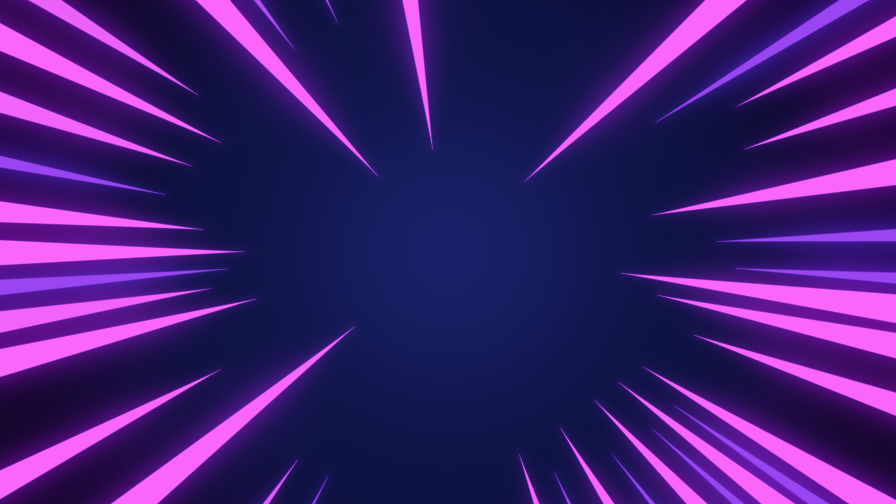
Reproduce this background procedurally as a WebGL 2 fragment shader.

```glsl
#version 300 es
precision highp float;
// Neon speed rays that rush from the borders toward a dark blue centre.
// Each fan is a loop of tapered wedges; layered sines vary their spacing,
// reach and hue. Soft halos and a radial backdrop lie beneath them.

#define CENTRE vec2(0.5, 0.502)
#define PINK vec3(0.98, 0.40, 0.98)
#define VIOLET vec3(0.60, 0.27, 0.95)
#define PINK_HALO vec3(0.42, 0.03, 0.60)
#define VIOLET_HALO vec3(0.25, 0.07, 0.72)
#define CORE_BLUE vec3(0.095, 0.130, 0.410)
#define MID_BLUE vec3(0.055, 0.075, 0.270)
#define EDGE_DARK vec3(0.050, 0.020, 0.140)
#define TAPER vec2(0.034, 0.052)
#define HALO_SIZE 0.020

uniform vec2 u_resolution;
out vec4 fragColor;

struct Light {
    vec3 halo;   // summed glow
    vec3 body;   // colour of the solid rays
    float cover; // opacity of the solid rays
};

// wave = amplitude, frequency, phase
float ripple(vec3 wave, float i) {
    return wave.x * sin(wave.y * i + wave.z);
}

// Signed distance to a wedge on the x axis that widens past its tip.
float wedge(vec2 q, float tip, float taper) {
    float along = q.x - tip;
    return length(vec2(min(along, 0.0), q.y)) - taper * max(along, 0.0);
}

// spread = first angle and step in degrees; reach = first tip radius and step
void fan(inout Light light, vec2 p, int count, vec2 spread, vec3 sway,
         vec2 reach, vec3 reachWave, vec2 hueWave) {
    float pixel = 1.0 / u_resolution.y;
    for (int n = 0; n < count; n++) {
        float i = float(n);
        float angle = radians(spread.x + spread.y * i + ripple(sway, i));
        float tip = reach.x + reach.y * i + ripple(reachWave, i);
        float heat = smoothstep(-0.7, -0.1, cos(hueWave.x * i + hueWave.y));

        // Rotate into the frame of the ray
        vec2 dir = vec2(cos(angle), sin(angle));
        vec2 q = vec2(dot(p, dir), dir.x * p.y - dir.y * p.x);
        float d = wedge(q, tip, mix(TAPER.x, TAPER.y, heat));

        // The halo grows with distance from the tip
        float growth = smoothstep(-0.02, 0.25, q.x - tip);
        float glow = exp(-max(d, 0.0) / (HALO_SIZE * (0.35 + growth)));
        light.halo += mix(VIOLET_HALO, PINK_HALO, heat) * glow
                    * (0.25 + 0.55 * growth);

        float solid = smoothstep(pixel, -pixel, d);
        light.body = mix(light.body, mix(VIOLET, PINK, heat), solid);
        light.cover = max(light.cover, solid);
    }
}

vec3 backdrop(float r) {
    vec3 blue = mix(CORE_BLUE, MID_BLUE, smoothstep(0.0, 0.48, r));
    return mix(blue, EDGE_DARK, smoothstep(0.42, 0.95, r));
}

void main() {
    vec2 p = (gl_FragCoord.xy - CENTRE * u_resolution) / u_resolution.y;
    Light light = Light(vec3(0.0), VIOLET, 0.0);

    // Right side
    fan(light, p, 9, vec2(-20.9, 6.4), vec3(2.7, 1.0, -5.43),
        vec2(0.405, 0.025), vec3(0.12, 2.0, 1.17), vec2(1.33, -1.52));
    // Single long ray at the upper right
    fan(light, p, 1, vec2(42.2, 0.0), vec3(0.0),
        vec2(0.206, 0.0), vec3(0.0), vec2(0.0));
    // Top
    fan(light, p, 5, vec2(90.0, 11.5), vec3(4.0, 1.6, -2.43),
        vec2(0.405, 0.0), vec3(0.20, 2.1, -3.68), vec2(2.1, -2.11));
    // Left side
    fan(light, p, 9, vec2(150.0, 5.75), vec3(2.0, 0.75, -1.43),
        vec2(0.585, -0.024), vec3(0.06, 1.57, -3.14), vec2(1.8, -8.1));
    // Lower left
    fan(light, p, 4, vec2(208.75, 11.5), vec3(2.5, 2.1, -2.63),
        vec2(0.42, 0.0), vec3(-0.18, 2.1, -0.53), vec2(1.1, -0.3));
    // Lower right
    fan(light, p, 9, vec2(291.7, 5.0), vec3(2.8, 0.65, -1.03),
        vec2(0.45, 0.006), vec3(0.06, 2.9, -0.36), vec2(2.9, 1.21));

    // Screen the halos over the backdrop, then lay the rays on top
    vec3 color = backdrop(length(p));
    color = 1.0 - (1.0 - color) * exp(-light.halo);
    color = mix(color, light.body, light.cover);
    fragColor = vec4(color, 1.0);
}
```
